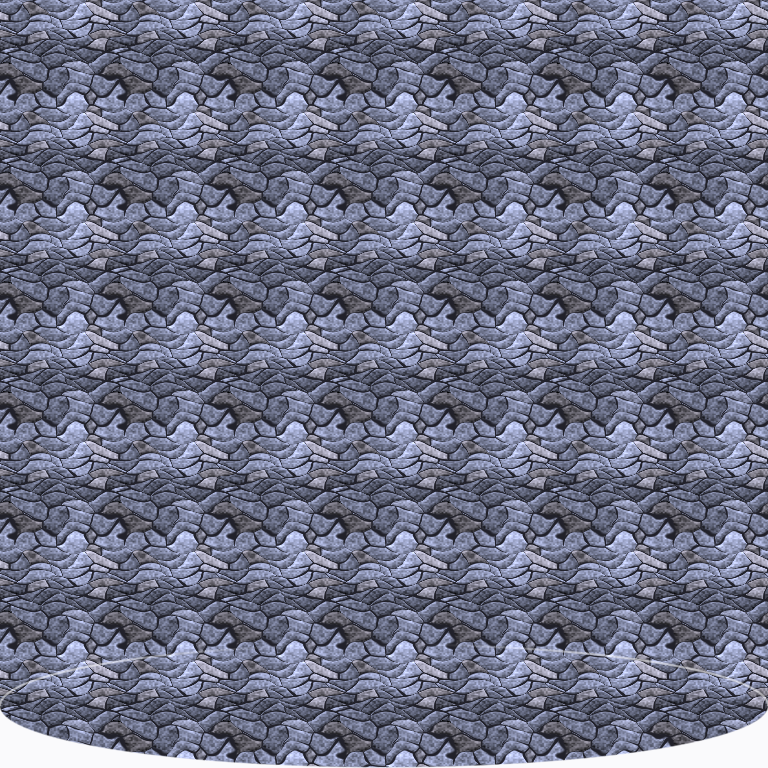
Give the GLSL for this texture, as a Shadertoy shader.

```glsl
// Blue-grey slate rubble wall tiled 7 x 7, cut off below by a white ellipse rim.
// Stones are a wrapping weighted Voronoi diagram; row heights vary within a tile,
// and joints, lit rims, grain and tone come from hashes and wrapping noise.

const float TAU = 6.2831853;
const float REPEATS = 7.0;
const vec2 STONE_GRID = vec2(5.0, 10.0);
const vec3 SLATE_TINT = vec3(0.98, 1.03, 1.25);
const vec3 WARM_TINT = vec3(1.04, 1.02, 1.12);
const vec3 JOINT_COLOR = vec3(0.13, 0.13, 0.165);
const vec3 RIM_WHITE = vec3(0.98, 0.98, 0.99);

struct Stone {
    vec2 id;      // wrapped cell of the stone
    float edge;   // distance to the nearest joint, in tiles
    float facing; // vertical part of the joint's outward direction
};

vec2 hash2(vec2 p) {
    vec3 q = fract(p.xyx * vec3(0.1031, 0.1030, 0.0973));
    q += dot(q, q.yzx + 33.33);
    return fract((q.xx + q.yz) * q.zy);
}

vec2 wrapCell(vec2 cell, vec2 period) {
    return floor(mod(cell + 0.5, period));
}

// Value noise over one tile, wrapping after "period" cells
float tileNoise(vec2 tile, vec2 period, float seed) {
    vec2 p = tile * period;
    vec2 i = floor(p);
    vec2 f = fract(p);
    f *= f * (3.0 - 2.0 * f);
    float a = hash2(wrapCell(i, period) + seed).x;
    float b = hash2(wrapCell(i + vec2(1, 0), period) + seed).x;
    float c = hash2(wrapCell(i + vec2(0, 1), period) + seed).x;
    float d = hash2(wrapCell(i + vec2(1, 1), period) + seed).x;
    return mix(mix(a, b, f.x), mix(c, d, f.x), f.y);
}

// Stone centre (xy) and size weight (z)
vec3 stoneSite(vec2 cell, vec2 grid) {
    vec2 id = wrapCell(cell, grid);
    return vec3(cell + 0.04 + 0.92 * hash2(id + 7.0), 0.42 * hash2(id + 61.0).x);
}

Stone findStone(vec2 p, vec2 grid) {
    vec2 base = floor(p);
    vec2 nearCell = base;
    vec2 nearOffset = vec2(0.0);
    float nearPower = 1e3;
    for (int k = 0; k < 25; k++) {
        vec2 cell = base + vec2(k % 5 - 2, k / 5 - 2);
        vec3 s = stoneSite(cell, grid);
        vec2 offset = s.xy - p;
        float power = dot(offset, offset) - s.z;
        if (power < nearPower) {
            nearPower = power;
            nearOffset = offset;
            nearCell = cell;
        }
    }
    Stone stone = Stone(wrapCell(nearCell, grid), 1e3, 0.0);
    for (int k = 0; k < 25; k++) {
        vec3 s = stoneSite(base + vec2(k % 5 - 2, k / 5 - 2), grid);
        vec2 offset = s.xy - p;
        vec2 across = (offset - nearOffset) * grid;
        float len = length(across);
        if (len < 0.001) continue;
        float edge = 0.5 * (dot(offset, offset) - s.z - nearPower) / len;
        if (edge < stone.edge) {
            stone.edge = edge;
            stone.facing = across.y / len;
        }
    }
    return stone;
}

// Tile coordinates to stone rows: thin courses at one height, slanting beds
vec2 layStones(vec2 tile) {
    vec2 p = tile;
    p.y += 0.42 / TAU * sin(TAU * (tile.y - 0.66));
    p.y += 0.036 * sin(TAU * (2.0 * tile.x + tile.y + 0.2));
    p.x += 0.05 * sin(TAU * (2.0 * tile.y + 0.15));
    vec2 wobble = vec2(tileNoise(tile, vec2(13, 18), 3.0), tileNoise(tile, vec2(13, 18), 19.0));
    return p * STONE_GRID + 0.13 * (wobble - 0.5);
}

vec3 slateWall(vec2 tile, float pixel) {
    Stone stone = findStone(layStones(tile), STONE_GRID);
    vec2 pick = hash2(stone.id + 137.0);

    // Tone: each stone, a brighter patch in the tile, mottling and fine grain
    float tone = 0.475 + 0.23 * (pick.x - 0.5);
    tone += 0.06 * cos(TAU * (tile.y - 0.92)) + 0.03 * cos(TAU * (tile.x - 0.76));
    tone += 0.2 * (tileNoise(tile, vec2(14, 30), 41.0) - 0.5);
    tone += 0.27 * (tileNoise(tile, vec2(60, 76), 83.0) - 0.5);

    // Upper rims catch light, lower rims fall into shade
    float rim = 1.0 - smoothstep(0.01, 0.034, stone.edge);
    tone += rim * (0.13 * stone.facing - 0.01);

    vec3 color = tone * mix(SLATE_TINT, WARM_TINT, smoothstep(0.72, 1.0, pick.y));
    float jointWidth = mix(-0.003, 0.013, tileNoise(tile, vec2(9, 12), 29.0));
    float cover = smoothstep(jointWidth - 0.5 * pixel, jointWidth + 0.6 * pixel, stone.edge);
    return mix(JOINT_COLOR, color, cover);
}

void mainImage(out vec4 fragColor, in vec2 fragCoord) {
    vec2 uv = fragCoord / iResolution.xy;
    float pixel = 1.0 / iResolution.y;
    vec3 color = slateWall(fract(uv * REPEATS), pixel * REPEATS);

    // Signed distance to the base ellipse
    vec2 radii = vec2(0.5, 0.08);
    vec2 q = (uv - vec2(0.5, 0.081)) / radii;
    float e = max(length(q), 0.001);
    float d = (e - 1.0) * e / max(length(q / radii), 0.001);

    // White ground in front, thin fading highlight along the back edge
    float ground = smoothstep(-pixel, pixel, d) * step(q.y, 0.0);
    float line = 1.0 - smoothstep(0.0004, 0.0008 + 1.2 * pixel, abs(d));
    line *= step(0.0, q.y) * smoothstep(0.12, 0.7, abs(q.x + 0.08)) * 0.55;
    fragColor = vec4(mix(color, RIM_WHITE, max(ground, line)), 1.0);
}
```
